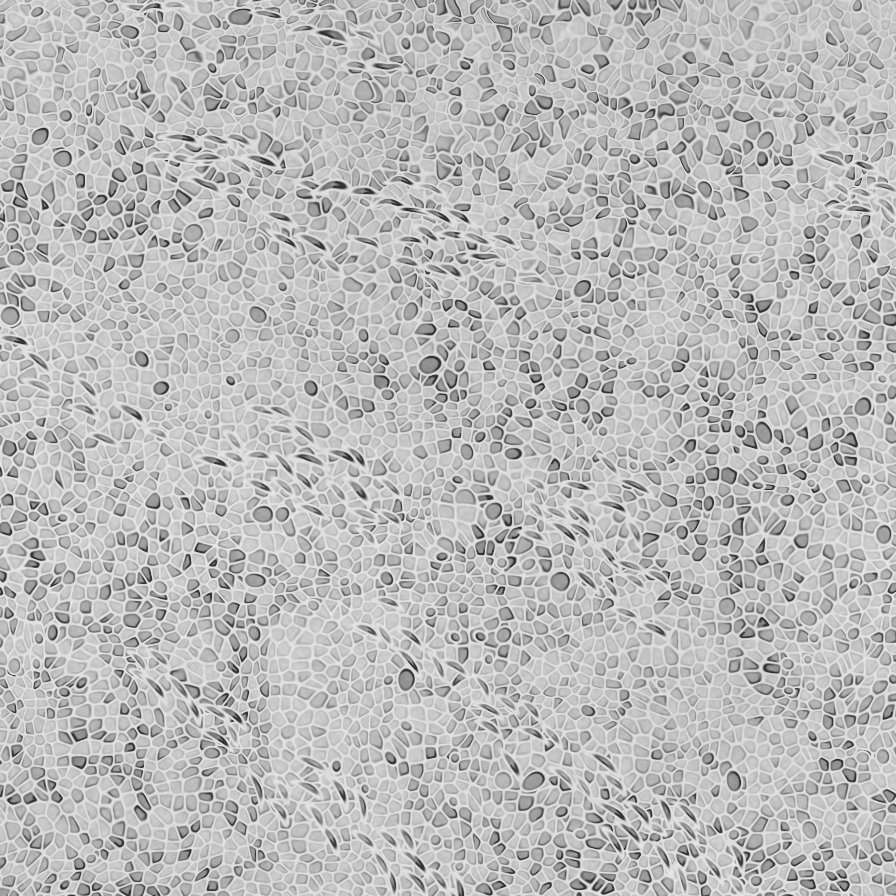
Reproduce this texture procedurally as a WebGL 2 fragment shader.

```glsl
#version 300 es
precision highp float;
// Packed grey cells with pale walls, dark one-sided rims and slanted streaks.

#define CELLS 72.0          // small cells across the canvas
#define SCATTER 36.0        // grid of the larger overlaid cells
#define JITTER 0.82         // irregularity of the packing
#define ROUNDNESS 17.0      // lower values round the corners more
#define WALL_TONE 0.865
#define BODY_TONE 0.79
#define BODY_DARKEN 0.22
#define RIM_DARKEN 0.46
#define RIM_DEPTH 0.15
#define SCATTER_SHARE 0.13
#define STREAK_SHARE 0.6
#define GRAIN 0.055

uniform vec2 u_resolution;
out vec4 fragColor;

// Integer hash: three values from 0 to 1 per lattice point
vec3 hash3(vec2 cell, int seed) {
    uvec3 v = uvec3(ivec3(ivec2(floor(cell)), seed));
    v = v * 1664525u + 1013904223u;
    v.x += v.y * v.z; v.y += v.z * v.x; v.z += v.x * v.y;
    v ^= v >> 16u;
    v.x += v.y * v.z; v.y += v.z * v.x; v.z += v.x * v.y;
    return vec3(v >> 8u) / 16777216.0;
}

// Smooth value noise, three channels
vec3 noise3(vec2 p, int seed) {
    vec2 i = floor(p), f = fract(p);
    f = f * f * (3.0 - 2.0 * f);
    vec3 low = mix(hash3(i, seed), hash3(i + vec2(1, 0), seed), f.x);
    vec3 high = mix(hash3(i + vec2(0, 1), seed), hash3(i + vec2(1, 1), seed), f.x);
    return mix(low, high, f.y);
}

mat2 rotation(float a) {
    float c = cos(a), s = sin(a);
    return mat2(c, -s, s, c);
}

// Rim weight: strongest on the side that faces away from the light
float rimSide(vec2 offset, float random) {
    float a = -0.8 + (random - 0.5) * 3.4;
    float facing = dot(offset / (length(offset) + 1e-4), vec2(cos(a), sin(a)));
    return mix(0.25, 1.0, smoothstep(-0.5, 0.95, facing));
}

// Tone of a cell at a given depth below its outline
float cellTone(float depth, float side, float strength) {
    float body = BODY_TONE - BODY_DARKEN * strength;
    float offset = (depth - RIM_DEPTH) / 0.085;
    float rim = exp(-offset * offset) * side * (0.06 + RIM_DARKEN * strength);
    return mix(WALL_TONE, body - rim, smoothstep(0.01, 0.13, depth));
}

// Close packing: rounded Voronoi cells
float packedCells(vec2 p, float cluster, float blur) {
    vec2 base = floor(p), nearest = vec2(0), site = vec2(0);
    float best = 1e3;
    for (int y = -1; y <= 1; y++)
    for (int x = -1; x <= 1; x++) {
        vec2 cell = base + vec2(x, y);
        vec2 r = cell + 0.5 + JITTER * (hash3(cell, 1).xy - 0.5) - p;
        if (dot(r, r) < best) { best = dot(r, r); site = r; nearest = cell; }
    }
    float sum = 0.0;
    for (int y = -2; y <= 2; y++)
    for (int x = -2; x <= 2; x++) {
        if (x == 0 && y == 0) continue;
        vec2 cell = nearest + vec2(x, y);
        vec2 r = cell + 0.5 + JITTER * (hash3(cell, 1).xy - 0.5) - p;
        sum += exp(-ROUNDNESS * dot(0.5 * (site + r), normalize(r - site)));
    }
    float depth = -log(sum) / ROUNDNESS;
    vec3 h = hash3(nearest, 2);
    float strength = clamp(h.x * h.x * mix(0.35, 1.3, cluster), 0.0, 1.0);
    float tone = cellTone(depth, rimSide(-site, h.y), strength);
    return mix(tone, 0.78, 0.25 * blur);
}

// Places where elongated cells gather
float streakMask(vec2 p) {
    vec2 q = rotation(-0.65) * p * vec2(3.5, 10.0);
    return smoothstep(0.68, 0.86, noise3(q, 5).x);
}

// Larger round cells and thin streaks laid over the packing
float overlayCells(float tone, vec2 p) {
    vec2 g = p * SCATTER, base = floor(g);
    for (int y = -1; y <= 1; y++)
    for (int x = -1; x <= 1; x++) {
        vec2 cell = base + vec2(x, y);
        vec3 place = hash3(cell, 7), kind = hash3(cell, 8);
        vec2 center = cell + 0.25 + 0.5 * place.xy;
        float streak = streakMask(center / SCATTER);
        if (place.z > SCATTER_SHARE + STREAK_SHARE * streak) continue;
        float thin = step(0.4, streak);
        float flow = mix(-1.0, -0.1, center.y / SCATTER) + (kind.x - 0.5) * 0.7;
        float angle = mix(kind.x * 6.283, flow, thin);
        float radius = mix(mix(0.19, 0.37, kind.y * kind.y), 0.15, thin);
        float aspect = mix(1.0 + 0.4 * kind.z, 3.2 + 1.5 * kind.z, thin);
        vec2 q = rotation(angle) * (g - center);
        q.y += thin * 0.25 * (q.x * q.x - 0.1);
        float depth = (radius - length(q / vec2(aspect, 1.0))) * CELLS / SCATTER;
        float strength = mix(0.3, 1.0, kind.z);
        float shade = cellTone(max(depth, 0.0), rimSide(g - center, kind.y), strength);
        tone = mix(tone, shade, smoothstep(-0.14, -0.03, depth));
    }
    return tone;
}

void main() {
    vec2 p = gl_FragCoord.xy / min(u_resolution.x, u_resolution.y);
    vec3 broad = noise3(p * 5.0, 11);
    float wispy = smoothstep(0.5, 1.0, p.y + 0.35 * (broad.x - 0.5));

    // Bend the packing, more tightly where it turns wispy
    vec2 bend = 0.018 * (noise3(p * 16.0, 12).xy - 0.5);
    bend += mix(0.003, 0.012, wispy) * (noise3(p * 65.0, 13).xy - 0.5);
    float cluster = smoothstep(0.2, 0.8, mix(broad.y, noise3(p * 14.0, 14).x, 0.5));
    float tone = packedCells((p + bend) * CELLS, cluster, wispy);
    tone = overlayCells(tone, p + 0.6 * bend);

    // Slow shading and fine grain
    tone += 0.04 * (broad.z - 0.5);
    tone += GRAIN * (noise3(p * 260.0, 15).x - 0.5);
    fragColor = vec4(vec3(clamp(tone, 0.2, 0.92)), 1.0);
}
```
